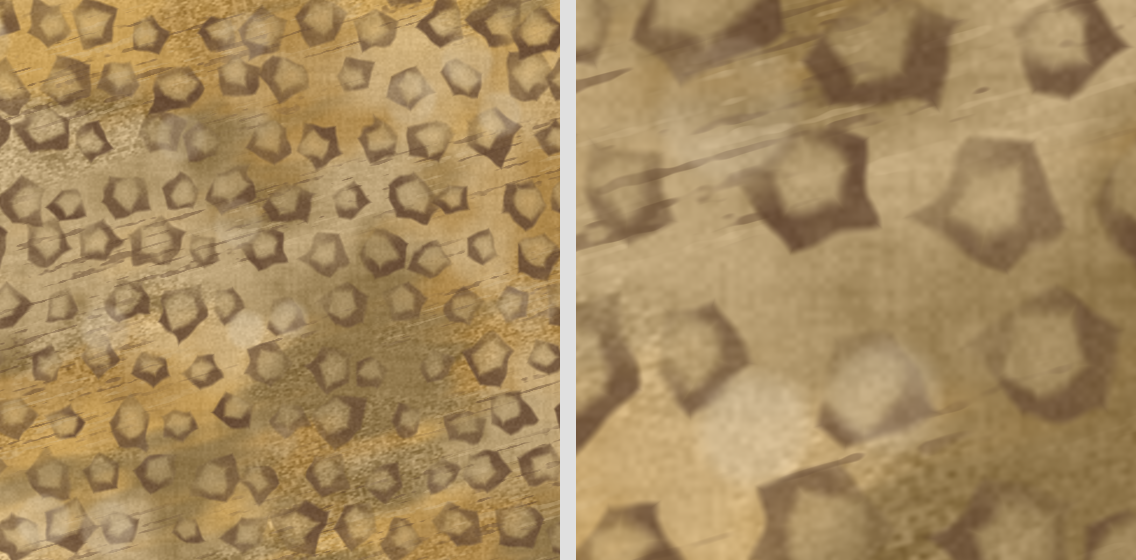
Left: the whole. Right: its middle third, enlarged.
This pattern is drawn by a Shadertoy shader. Its source:

```glsl
const float TAU = 6.2831853;
const vec3 GOLD  = vec3(0.80, 0.64, 0.36);
const vec3 OCHRE = vec3(0.69, 0.54, 0.30);
const vec3 OLIVE = vec3(0.54, 0.45, 0.29);
const vec3 CREAM = vec3(0.83, 0.73, 0.56);
const vec3 UMBER = vec3(0.39, 0.28, 0.20);

float hash(vec2 p) {
    vec3 q = fract(p.xyx * 0.1031);
    q += dot(q, q.yzx + 33.33);
    return fract((q.x + q.y) * q.z);
}

vec2 hash2(vec2 p) {
    return vec2(hash(p + 17.3), hash(p + 71.9));
}

float noise(vec2 p) {
    vec2 i = floor(p), f = fract(p);
    f = f * f * (3.0 - 2.0 * f);
    return mix(mix(hash(i), hash(i + vec2(1, 0)), f.x),
               mix(hash(i + vec2(0, 1)), hash(i + vec2(1, 1)), f.x), f.y);
}

float fbm(vec2 p) {
    float sum = 0.0, amp = 0.533;
    for (int i = 0; i < 4; i++) {
        sum += amp * noise(p);
        p = p * 2.03 + 19.7;
        amp *= 0.5;
    }
    return sum;
}

vec2 direction(float angle) {
    return vec2(cos(angle), sin(angle));
}

vec2 rotate(vec2 p, float angle) {
    vec2 d = direction(angle);
    return vec2(d.x * p.x + d.y * p.y, d.x * p.y - d.y * p.x);
}

// Signed distance to an uneven pentagon
float pentagon(vec2 p, float radius, vec2 seed) {
    float turn = hash(seed) * TAU, d = -1.0;
    for (int k = 0; k < 5; k++) {
        vec2 r = hash2(seed + float(k) * 5.7);
        float angle = turn + TAU * (float(k) + 0.45 * (r.x - 0.5)) / 5.0;
        d = max(d, dot(p, direction(angle)) - radius * mix(0.82, 1.12, r.y));
    }
    return d;
}

// Golden ground with slanted brush bands, pale clouds and dry grain
vec3 ground(vec2 uv) {
    vec2 slant = rotate(uv, 0.28);
    float bands = fbm(slant * vec2(2.6, 8.0) + 3.1);
    float clouds = fbm(uv * 4.5 + 40.0);
    float patches = fbm(uv * 5.0 + 80.0);
    vec3 col = mix(GOLD, OCHRE, smoothstep(0.35, 0.60, patches));
    col = mix(col, OLIVE, 0.85 * smoothstep(0.46, 0.66, bands));
    col = mix(col, CREAM, 0.65 * smoothstep(0.48, 0.70, clouds));

    float dry = smoothstep(0.42, 0.62, fbm(slant * vec2(3.0, 6.0) + 60.0));
    float speckle = noise(slant * vec2(170.0, 260.0));
    col += dry * 0.20 * (speckle - 0.5);
    float bristle = noise(slant * vec2(14.0, 170.0)) * 0.75 + 0.25 * noise(slant * vec2(90.0, 230.0));
    float strokeZone = smoothstep(0.42, 0.58, fbm(slant * vec2(2.0, 9.0) + 120.0));
    col = mix(col, UMBER, 0.45 * strokeZone * smoothstep(0.66, 0.80, bristle));
    col = mix(col, CREAM, 0.35 * strokeZone * smoothstep(0.34, 0.20, bristle));
    float weave = noise(uv * vec2(12.0, 150.0)) + noise(uv * vec2(150.0, 12.0)) - 1.0;
    return col + 0.035 * weave;
}

// Painted rings, thick on one side and fading on the other
vec3 addSpots(vec3 col, vec2 uv) {
    vec2 grid = uv * 10.0;
    grid += 0.10 * (vec2(noise(uv * 45.0), noise(uv * 45.0 + 90.0)) - 0.5);
    vec2 base = floor(grid);
    float wash = mix(0.62, 1.0, smoothstep(0.3, 0.6, fbm(uv * 13.0 + 7.0)));
    for (int y = -1; y <= 1; y++)
    for (int x = -1; x <= 1; x++) {
        vec2 cell = base + vec2(x, y);
        vec2 r = hash2(cell), s = hash2(cell + 133.0);
        float shift = 0.5 * mod(cell.y, 2.0) - 0.25;
        vec2 p = grid - cell - 0.5 - vec2(shift, 0.0) - 0.34 * (r - 0.5);
        float radius = mix(0.25, 0.43, s.x);
        vec2 openSide = direction(TAU * (0.25 + 0.55 * (s.y - 0.5)));
        float outer = pentagon(p, radius, cell);
        float inner = pentagon(p - openSide * radius * 0.17, radius * 0.62, cell + 0.37);
        float body = smoothstep(0.03, -0.04, outer);
        float hollow = smoothstep(0.06, -0.05, inner);
        float fade = mix(0.30, 1.0, smoothstep(1.0, -0.1, dot(p, openSide) / radius));
        float strength = mix(0.65, 0.92, hash(cell + 211.0));
        col = mix(col, CREAM, 0.32 * body * hollow);
        col = mix(col, OLIVE, 0.30 * body * smoothstep(-0.22, 0.0, inner));
        col = mix(col, UMBER, strength * fade * wash * body * (1.0 - hollow));
    }
    return col;
}

// Translucent pale discs
vec3 addDiscs(vec3 col, vec2 uv) {
    vec2 grid = uv * 6.0 + 30.0, base = floor(grid);
    for (int y = -1; y <= 1; y++)
    for (int x = -1; x <= 1; x++) {
        vec2 cell = base + vec2(x, y), r = hash2(cell), s = hash2(cell + 57.0);
        float d = length(grid - cell - r) - mix(0.16, 0.30, s.x);
        float mottled = 0.6 + 0.7 * noise(uv * 38.0);
        float alpha = 0.38 * smoothstep(0.40, 1.0, s.y) * mottled;
        col = mix(col, vec3(0.84, 0.77, 0.65), alpha * smoothstep(0.05, -0.05, d));
    }
    return col;
}

void mainImage(out vec4 fragColor, in vec2 fragCoord) {
    vec2 uv = fragCoord / iResolution.y;
    vec3 col = addDiscs(addSpots(ground(uv), uv), uv);
    col += 0.05 * (noise(uv * 240.0) - 0.5);
    fragColor = vec4(clamp(col, 0.0, 1.0), 1.0);
}
```
